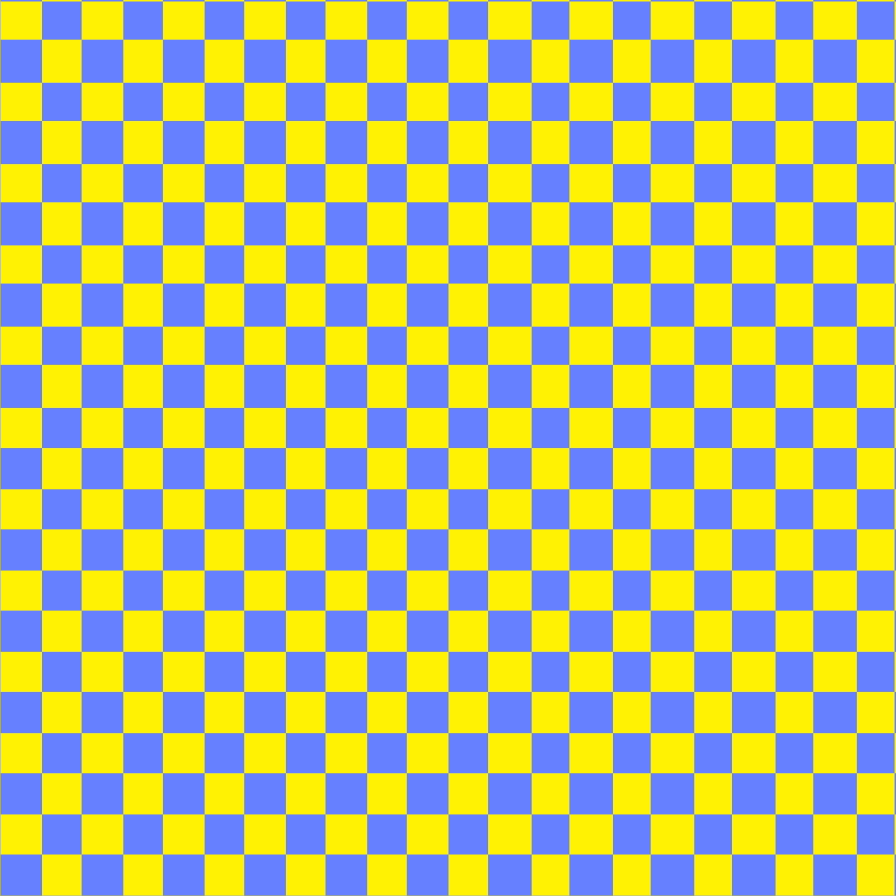
This pattern is drawn by a Shadertoy shader. Its source:

```glsl
// Signed distance per axis to alternating bands: negative inside a band.
vec2 bandDistance(vec2 p) {
    const float period = 0.09073;
    // Band starts slip slightly past the middle, so cell widths vary.
    vec2 start = vec2(0.0469, 0.0443) + 0.0021 * step(vec2(0.568, 0.478), p);
    vec2 end = vec2(0.0911, 0.0924);
    vec2 fromCentre = mod(p - 0.5 * (start + end) + 0.5 * period, period) - 0.5 * period;
    return abs(fromCentre) - 0.5 * (end - start);
}

// Checker coverage from 0 to 1, with edges blended over +-halfWidth.
float checker(vec2 d, vec2 halfWidth) {
    vec2 side = clamp(d / halfWidth, -1.0, 1.0);
    return 0.5 + 0.5 * side.x * side.y;
}

void mainImage(out vec4 fragColor, in vec2 fragCoord) {
    vec2 p = fragCoord / iResolution.xy;
    p.y = 1.0 - p.y;

    vec2 pixel = 1.0 / iResolution.xy;
    vec2 d = bandDistance(p);
    float sharp = checker(d, 0.5 * pixel);
    float soft = checker(d, max(vec2(0.0024, 0.0008), 0.5 * pixel));

    // Hue bleeds softly across edges while brightness stays crisp.
    vec3 blue = vec3(0.40, 0.50, 1.00);
    vec3 yellow = vec3(1.00, 0.95, 0.01);
    float lumaStep = dot(yellow - blue, vec3(0.299, 0.587, 0.114));
    vec3 color = mix(blue, yellow, soft) + (sharp - soft) * lumaStep;

    fragColor = vec4(clamp(color, 0.0, 1.0), 1.0);
}
```
